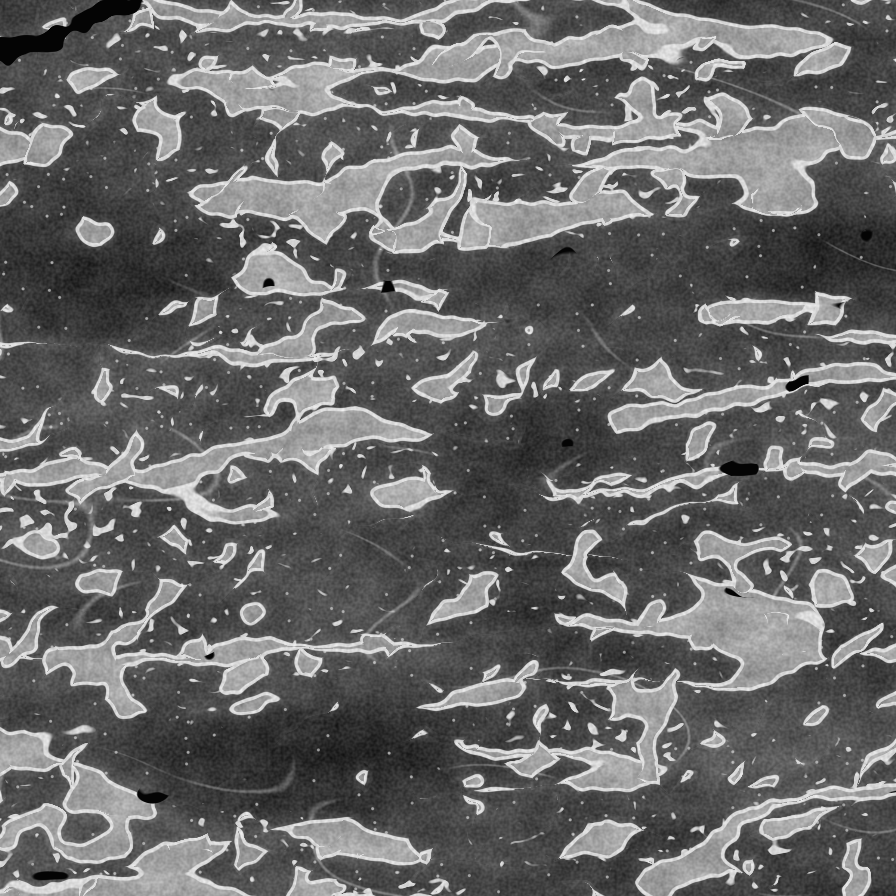
A three.js fragment shader for this texture:

```glsl
// Electron micrograph of banded steel: dark grains, pale rimmed islands, specks and black voids.
varying vec2 vUv;

#define BAND_SCALE    vec2(1.4, 8.5)
#define BAND_WIDTH    0.10
#define ISLAND_SCALE  vec2(13.0, 25.0)
#define ISLAND_LEVEL  0.10
#define RIM_WIDTH     0.0028
#define EDGE_SOFT     0.0012
#define SPECK_LEVEL   0.62
#define MATRIX_GRAY   0.28
#define ISLAND_GRAY   0.63
#define RIM_GRAY      0.89
#define GRAIN_AMOUNT  0.055

vec2 hash2(vec2 p) {
  vec3 q = fract(p.xyx * vec3(0.1031, 0.1030, 0.0973));
  q += dot(q, q.yzx + 33.33);
  return fract((q.xx + q.yz) * q.zy);
}

float cornerSlope(vec2 cell, vec2 offset) {
  float angle = 6.2832 * hash2(cell).x;
  return dot(vec2(cos(angle), sin(angle)), offset);
}

// Gradient noise, roughly -1 to 1
float noise(vec2 p) {
  vec2 i = floor(p), f = fract(p);
  vec2 u = f * f * f * (f * (f * 6.0 - 15.0) + 10.0);
  vec2 e = vec2(1.0, 0.0);
  float low = mix(cornerSlope(i, f), cornerSlope(i + e, f - e), u.x);
  float high = mix(cornerSlope(i + e.yx, f - e.yx), cornerSlope(i + 1.0, f - 1.0), u.x);
  return 1.5 * mix(low, high, u.y);
}

// Jagged displacement for island outlines
vec2 warp(vec2 p) {
  vec2 coarse = vec2(noise(p * 15.0 + 7.0), noise(p * 15.0 + 41.0));
  vec2 fine = vec2(noise(p * 48.0 + 13.0), noise(p * 48.0 + 67.0));
  return p + coarse * vec2(0.016, 0.009) + fine * vec2(0.005, 0.004);
}

// Signed field whose zero line runs along the middle of each rolled band
float bandLine(vec2 p) {
  return noise(p * BAND_SCALE + vec2(3.3, 5.6)) + 0.32 * noise(p * vec2(4.0, 17.0) + 29.0);
}

// Large quiet grains, 0 to 1
float calmGrain(vec2 p) {
  return smoothstep(0.12, 0.5, noise(p * vec2(2.2, 5.5) + vec2(17.4, 8.7)));
}

// Positive inside the pale phase: broken bands joined with angular islands
float paleField(vec2 p) {
  vec2 w = warp(p);
  float band = BAND_WIDTH - abs(bandLine(w)) + 0.20 * noise(w * vec2(9.0, 15.0) + 51.0);
  float first = noise(w * ISLAND_SCALE + 83.0);
  float second = noise(mat2(0.8, 0.6, -0.6, 0.8) * w * ISLAND_SCALE.yx + 19.0);
  float island = min(first, second) - ISLAND_LEVEL;
  return max(band, island) - 0.32 * calmGrain(p);
}

// Approximate signed distance to the pale outline
float paleDistance(vec2 p) {
  float step = 0.001;
  float f = paleField(p);
  vec2 slope = vec2(paleField(p + vec2(step, 0.0)), paleField(p + vec2(0.0, step))) - f;
  return f / max(length(slope) / step, 5.0);
}

// Clustered bright particles plus sparse round dots
float specks(vec2 p, float calm) {
  float cluster = noise(p * vec2(5.0, 11.0) + 37.0);
  float grit = noise(warp(p) * vec2(72.0, 98.0)) + 0.4 * cluster - 0.35 * calm;
  vec2 cell = floor(p * 64.0);
  vec2 spot = 0.2 + 0.6 * hash2(cell + 5.0);
  float shown = step(0.88, hash2(cell + 91.0).y);
  float dots = shown * smoothstep(0.16, 0.05, length(fract(p * 64.0) - spot));
  return max(smoothstep(SPECK_LEVEL - 0.1, SPECK_LEVEL + 0.12, grit), 0.7 * dots);
}

// Black pores inside bands and one torn crack at the upper left
float voids(vec2 p) {
  float core = 0.09 - abs(bandLine(warp(p)));
  float pore = min(core * 2.0, noise(p * vec2(15.0, 22.0) + 61.0) - 0.68);
  float spine = 0.942 + 0.055 * smoothstep(0.0, 0.16, p.x);
  float width = 0.009 + 0.016 * noise(p * 28.0 + 3.0) - 0.05 * smoothstep(0.13, 0.25, p.x);
  float crack = width - abs(p.y - spine + 0.006 * noise(p * 60.0));
  return max(smoothstep(0.0, 0.04, pore), smoothstep(-0.001, 0.001, crack));
}

void main() {
  vec2 p = vUv;
  float calm = calmGrain(p);
  float d = paleDistance(p);

  // Dark matrix with soft mottling and faint grain boundaries
  float gray = MATRIX_GRAY - 0.06 * calm + 0.08 * noise(p * vec2(4.0, 9.0) + 23.0);
  gray += 0.05 * noise(p * vec2(28.0, 36.0)) + 0.09 * exp(-abs(d) / 0.005);
  float boundary = smoothstep(0.03, 0.0, abs(noise(p * vec2(4.5, 8.0) + 71.0)));
  gray += 0.2 * boundary * smoothstep(0.0, 0.3, noise(p * 6.0 + 47.0));
  gray = mix(gray, 0.84, specks(p, calm));

  // Pale islands and their bright rims
  float inside = ISLAND_GRAY + 0.09 * noise(p * vec2(18.0, 30.0) + 9.0) + 0.05 * noise(p * 95.0);
  gray = mix(gray, inside, smoothstep(-EDGE_SOFT, EDGE_SOFT, d));
  float rim = 1.0 - smoothstep(0.4 * RIM_WIDTH, RIM_WIDTH, abs(d - 0.4 * RIM_WIDTH));
  gray = mix(gray, RIM_GRAY, 0.9 * rim);

  // Detector grain, then voids on top
  gray += GRAIN_AMOUNT * (noise(p * 290.0 + 0.37) + 0.8 * noise(p * 170.0 + 0.61));
  gray = mix(gray, 0.015, voids(p));
  gl_FragColor = vec4(vec3(clamp(gray, 0.0, 1.0)), 1.0);
}
```
